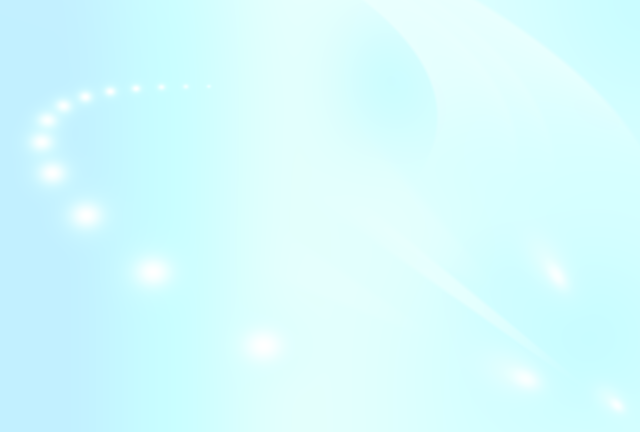
This background is drawn by a Shadertoy shader. Its source:

```glsl
// Pale aqua backdrop with a curling trail of glowing beads, veils and light beams.

const float ASPECT = 1.48;
const vec3 SKY = vec3(0.76, 0.94, 1.0);
const vec3 AQUA = vec3(0.785, 0.995, 1.0);
const vec3 MINT = vec3(0.89, 1.0, 0.99);
const vec3 PALE = vec3(0.845, 1.0, 1.0);
const vec3 POOL = vec3(0.76, 0.985, 1.0);
const vec3 VEIL = vec3(0.93, 1.0, 0.995);
const vec3 HALO = vec3(0.84, 1.0, 1.0);
const vec3 WHITE = vec3(1.0);
const int BEADS = 13;

// Soft elliptical spot, 1 at its centre.
float spot(vec2 p, vec2 centre, vec2 radius) {
    vec2 d = (p - centre) / radius;
    return exp(-dot(d, d));
}

// Spot whose long axis follows a direction.
float flare(vec2 p, vec2 centre, vec2 dir, vec2 radius) {
    vec2 d = p - centre;
    vec2 along = normalize(dir);
    return spot(vec2(dot(d, along), dot(d, vec2(-along.y, along.x))), vec2(0.0), radius);
}

// Veil with a crisp parabolic edge hanging from the top; the sign of width picks its side.
float veil(vec2 p, float start, float slope, float bend, float width, float softness) {
    float drop = 1.0 - p.y;
    float edge = start + slope * drop - bend * drop * drop;
    float tilt = slope - 2.0 * bend * drop;
    float d = (p.x - edge) * sign(width) / sqrt(1.0 + tilt * tilt);
    float fade = 1.0 - smoothstep(0.12, 0.46, drop);
    return smoothstep(-softness, softness, d) * exp(-max(d, 0.0) / abs(width)) * fade;
}

// Light wedge that widens away from its tip.
float beam(vec2 p, vec2 tip, vec2 dir, float spread, float reach) {
    vec2 axis = normalize(dir);
    vec2 d = p - tip;
    float along = dot(d, axis);
    float across = abs(dot(d, vec2(-axis.y, axis.x)));
    float halfWidth = max(along, 0.0) * spread;
    float body = 1.0 - smoothstep(halfWidth * 0.6, halfWidth + 0.006, across);
    float t = along / reach;
    return body * smoothstep(0.0, 0.5, t) * (1.0 - smoothstep(0.55, 1.0, t));
}

// Left-to-right wash with deeper pools on the right.
vec3 background(vec2 p) {
    vec3 c = mix(SKY, AQUA, smoothstep(0.12, 0.42, p.x));
    c = mix(c, MINT, smoothstep(0.36, 0.70, p.x));
    c = mix(c, PALE, smoothstep(0.72, 1.15, p.x));
    c = mix(c, POOL, 0.75 * spot(p, vec2(0.91, 0.83), vec2(0.13, 0.17)));
    c = mix(c, POOL, 0.75 * spot(p, vec2(1.48, 1.00), vec2(0.27, 0.26)));
    c = mix(c, POOL, 0.70 * spot(p, vec2(1.36, 0.22), vec2(0.24, 0.22)));
    c = mix(c, POOL, 0.35 * spot(p, vec2(1.14, 0.36), vec2(0.12, 0.10)));
    return mix(c, MINT, 0.55 * spot(p, vec2(0.90, 0.43), vec2(0.24, 0.18)));
}

// Position of a bead on the curl, u from 0 (far) to 1 (near).
vec2 curl(float u) {
    float u2 = u * u;
    return vec2(0.483 - 0.619 * u - 0.229 * u2 + 0.975 * u2 * u2 * u,
                0.800 - 0.044 * u2 - 0.556 * u2 * u2);
}

vec3 addBeads(vec3 c, vec2 p) {
    for (int i = 0; i < BEADS; i++) {
        float u = float(i) / float(BEADS - 1);
        float r = 0.004 + 0.016 * u + 0.022 * u * u * u;
        vec2 centre = curl(u);
        c = mix(c, HALO, 0.75 * spot(p, centre, vec2(2.0, 1.7) * r));
        c = mix(c, WHITE, mix(0.6, 1.0, smoothstep(0.0, 0.3, u)) * spot(p, centre, vec2(1.1, 0.9) * r));
    }
    return c;
}

vec3 addFlare(vec3 c, vec2 p, vec2 centre, vec2 dir, vec2 radius) {
    vec2 tail = centre - normalize(dir) * radius.x * 0.7;
    c = mix(c, VEIL, 0.6 * flare(p, tail, dir, radius * 1.5));
    return mix(c, WHITE, 0.85 * flare(p, centre, dir, radius * 0.65));
}

void mainImage(out vec4 fragColor, in vec2 fragCoord) {
    vec2 p = fragCoord / iResolution.xy * vec2(ASPECT, 1.0);
    vec3 c = background(p);

    // Sweeping veils at the upper right
    c = mix(c, VEIL, 0.75 * veil(p, 0.840, 1.27, 2.35, 0.16, 0.005));
    c = mix(c, VEIL, 0.80 * veil(p, 1.100, 1.65, 1.55, -0.16, 0.007));
    c = mix(c, VEIL, 0.40 * veil(p, 0.946, 1.40, 1.97, -0.04, 0.008));
    c = mix(c, VEIL, 0.40 * veil(p, 1.004, 1.40, 1.76, -0.04, 0.008));

    // Beams fanning out from the lower right
    c = mix(c, VEIL, 0.65 * beam(p, vec2(1.37, 0.09), vec2(-0.80, 0.61), 0.045, 0.75));
    c = mix(c, VEIL, 0.30 * beam(p, vec2(1.16, 0.32), vec2(-0.80, 0.62), 0.25, 0.55));
    c = mix(c, VEIL, 0.25 * beam(p, vec2(1.02, 0.21), vec2(-0.85, 0.45), 0.14, 0.50));

    // Glowing points
    c = addBeads(c, p);
    c = addFlare(c, p, vec2(1.288, 0.362), vec2(0.55, -0.83), vec2(0.050, 0.026));
    c = addFlare(c, p, vec2(1.216, 0.123), vec2(0.88, -0.40), vec2(0.050, 0.032));
    c = addFlare(c, p, vec2(1.427, 0.062), vec2(0.75, -0.66), vec2(0.028, 0.018));

    fragColor = vec4(c, 1.0);
}
```
